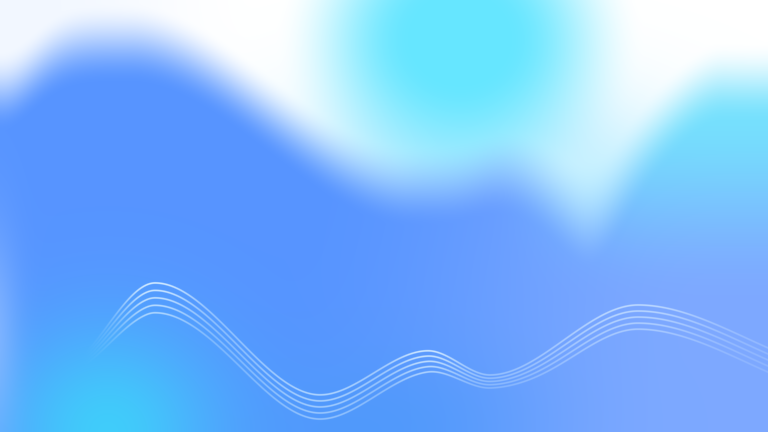
Write a Shadertoy shader that draws this background.

```glsl
float bell(float x, float center, float width) {
    float d = (x - center) / width;
    return exp(-d * d);
}

float glow(vec2 p, vec2 center, vec2 radius) {
    vec2 d = (p - center) / radius;
    return exp(-dot(d, d));
}

// Height of the lower rim of the bright sky
float skyRim(float x) {
    float depth = 0.10 + 0.33 * smoothstep(0.30, 0.95, x);
    depth += 0.11 * bell(x, 0.0, 0.11);
    depth += 0.07 * bell(x, 1.37, 0.09) - 0.03 * bell(x, 1.17, 0.09);
    depth -= 0.24 * smoothstep(1.34, 1.68, x);
    return 1.0 - depth;
}

// Top strand of the ribbon: eased rises and falls
float ribbonTop(float x) {
    return 0.148
        + 0.197 * smoothstep(0.139, 0.359, x)
        - 0.259 * smoothstep(0.359, 0.741, x)
        + 0.102 * smoothstep(0.741, 0.991, x)
        - 0.056 * smoothstep(0.991, 1.134, x)
        + 0.162 * smoothstep(1.134, 1.477, x)
        - 0.154 * smoothstep(1.477, 1.980, x);
}

float ribbonSpread(float x) {
    float spread = 0.056 + 0.013 * bell(x, 0.36, 0.15) - 0.026 * bell(x, 1.14, 0.13);
    return spread * smoothstep(0.08, 0.34, x);
}

float strandHeight(float x, float t) {
    return ribbonTop(x) - t * ribbonSpread(x);
}

vec3 lowerField(vec2 p) {
    vec3 color = mix(vec3(0.34, 0.58, 1.0), vec3(0.49, 0.66, 1.0),
                     smoothstep(0.55, 1.55, p.x - 0.25 * p.y));
    color = mix(color, vec3(0.30, 0.60, 0.98), 0.8 * glow(p, vec2(0.88, 0.0), vec2(0.36, 0.20)));
    color = mix(color, vec3(0.25, 0.80, 0.98), glow(p, vec2(0.25, 0.0), vec2(0.25, 0.24)));
    color = mix(color, vec3(0.62, 0.77, 1.0), 0.6 * glow(p, vec2(-0.02, 0.22), vec2(0.06, 0.25)));
    // Cyan rising on the right
    float rise = smoothstep(0.30, 0.76, p.y) * smoothstep(1.12, 1.52, p.x);
    return mix(color, vec3(0.46, 0.88, 0.99), rise);
}

vec3 sky(vec2 p) {
    vec3 color = mix(vec3(0.95, 0.97, 1.0), vec3(1.0), smoothstep(0.1, 0.6, p.x));
    color = mix(color, vec3(0.72, 0.92, 1.0), glow(p, vec2(1.08, 0.60), vec2(0.42, 0.20)));
    color = mix(color, vec3(0.76, 0.94, 1.0), 0.8 * glow(p, vec2(1.37, 0.54), vec2(0.18, 0.18)));
    float blob = length((p - vec2(1.065, 0.91)) * vec2(1.0, 1.1));
    return mix(color, vec3(0.40, 0.90, 1.0), smoothstep(0.43, 0.11, blob));
}

void mainImage(out vec4 fragColor, in vec2 fragCoord) {
    vec2 p = fragCoord / iResolution.y;
    p.x *= 1.7778 * iResolution.y / iResolution.x;

    // Soft blend of sky and field
    float softness = 0.095 + 0.03 * bell(p.x, 1.37, 0.15);
    float rim = skyRim(p.x);
    vec3 color = mix(lowerField(p), sky(p), smoothstep(rim - softness, rim + softness, p.y));

    // Ribbon light: strongest on the crests, fading at both ends
    float shine = 0.36 + 0.5 * bell(p.x, 0.36, 0.09) + 0.25 * bell(p.x, 0.74, 0.15)
                + 0.45 * bell(p.x, 0.99, 0.08) + 0.25 * bell(p.x, 1.46, 0.16);
    shine *= smoothstep(0.19, 0.34, p.x) * (1.0 - 0.45 * smoothstep(1.5, 1.78, p.x));

    float pixel = 1.0 / iResolution.y;
    for (int i = 0; i < 5; i++) {
        float t = float(i) / 4.0;
        float height = strandHeight(p.x, t);
        float slope = (strandHeight(p.x + 0.002, t) - height) / 0.002;
        float dist = abs(p.y - height) / sqrt(1.0 + slope * slope);
        float line = 1.0 - smoothstep(0.0, 0.0016 + pixel, dist);
        color = mix(color, vec3(0.90, 0.97, 1.0), line * shine * (1.0 - 0.3 * t));
    }

    fragColor = vec4(color, 1.0);
}
```
